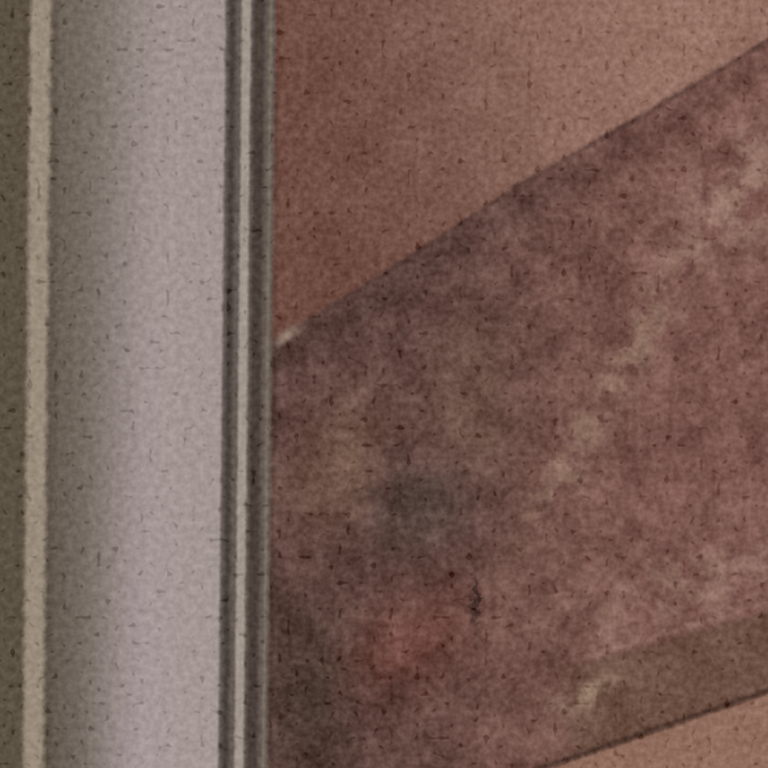
Write a Shadertoy shader that draws this texture.

```glsl
// Weathered red stone slabs with slanted joints beside a pale moulded frame.
#define GRAIN_SCALE 105.0
#define GRAIN_AMOUNT 0.075
#define MOTTLE_AMOUNT 0.11
#define SPECK_AMOUNT 0.10
#define FRAME_LEAN 0.010
#define FRAME_EDGE 0.358
#define JOINT_SLOPE 0.609
#define STONE_DARK vec3(0.365, 0.265, 0.240)
#define STONE_ROSE vec3(0.475, 0.335, 0.305)
#define STONE_PALE vec3(0.575, 0.450, 0.400)
#define FRAME_SHADE vec3(0.385, 0.345, 0.305)
#define FRAME_LIGHT vec3(0.645, 0.595, 0.580)

vec2 hashGradient(vec2 cell) {
    vec3 h = fract(cell.xyx * vec3(0.1031, 0.1030, 0.0973));
    h += dot(h, h.yzx + 33.33);
    float angle = 6.2832 * fract((h.x + h.y) * h.z);
    return vec2(cos(angle), sin(angle));
}

float gradientNoise(vec2 p) {
    vec2 i = floor(p), f = fract(p);
    vec2 w = f * f * f * (f * (f * 6.0 - 15.0) + 10.0);
    vec2 e = vec2(0.0, 1.0);
    float low = mix(dot(hashGradient(i), f), dot(hashGradient(i + e.yx), f - e.yx), w.x);
    float high = mix(dot(hashGradient(i + e.xy), f - e.xy), dot(hashGradient(i + e.yy), f - e.yy), w.x);
    return mix(low, high, w.y);
}

float fbm(vec2 p) {
    float sum = 0.0, amp = 1.0;
    for (int i = 0; i < 4; i++) {
        sum += amp * gradientNoise(p);
        p = mat2(1.6, 1.2, -1.2, 1.6) * p + 7.3;
        amp *= 0.6;
    }
    return sum;
}

// Soft-edged stripe around a centre line
float stripe(float x, float centre, float halfWidth, float blur) {
    return 1.0 - smoothstep(halfWidth - blur, halfWidth + blur, abs(x - centre));
}

// Soft elliptical stain, turned by an angle
float stain(vec2 p, vec2 centre, vec2 radius, float angle) {
    float c = cos(angle), s = sin(angle);
    vec2 q = mat2(c, -s, s, c) * (p - centre) / radius;
    return exp(-dot(q, q));
}

vec3 frameColour(float x, float y, float rough) {
    // Hollow panel: shaded left side, light right side
    float lit = smoothstep(0.065, mix(0.205, 0.235, y), x + 0.006 * rough);
    vec3 col = mix(FRAME_SHADE + 0.045 * y, FRAME_LIGHT - 0.02 * y, lit);
    col += vec3(0.010, 0.002, 0.030) * stripe(x, 0.19, 0.02, 0.06) * (1.0 - y);
    // Outer strip and rounded ridge
    float ridge = x + 0.003 * rough;
    col = mix(col, vec3(0.36, 0.32, 0.265), 1.0 - smoothstep(0.035, 0.045, x));
    col = mix(col, vec3(0.31, 0.27, 0.23), 0.45 * stripe(ridge, 0.072, 0.004, 0.008));
    col = mix(col, vec3(0.60, 0.545, 0.48), stripe(ridge, 0.053, 0.013, 0.005));
    // Fine grooves along the inner edge
    float groove = x + 0.0012 * rough;
    col = mix(col, vec3(0.39, 0.35, 0.325), smoothstep(0.291, 0.297, groove));
    col = mix(col, vec3(0.28, 0.245, 0.225), stripe(groove, 0.303, 0.004, 0.004));
    col = mix(col, vec3(0.63, 0.585, 0.545), stripe(groove, 0.321, 0.006, 0.003));
    col = mix(col, vec3(0.29, 0.245, 0.22), stripe(groove, 0.338, 0.007, 0.004));
    return mix(col, vec3(0.48, 0.43, 0.38), stripe(groove, 0.353, 0.002, 0.003));
}

vec3 stoneColour(vec2 p, float rough) {
    float mottle = fbm(p * 13.0);
    vec2 q = p + 0.012 * vec2(rough, mottle);
    float joint = p.y - (0.557 + JOINT_SLOPE * (p.x - FRAME_EDGE)) - 0.002 * rough
                - 0.018 * stripe(p.x, 0.68, 0.0, 0.25);

    // Smooth upper slab
    vec3 upper = mix(vec3(0.435, 0.300, 0.260), vec3(0.575, 0.435, 0.385),
                     smoothstep(0.36, 0.90, p.x + 0.25 * (p.y - 0.8)));
    upper += 0.035 * mottle;

    // Worn lower slab with stains
    vec3 lower = mix(STONE_DARK, STONE_ROSE, smoothstep(0.42, 0.85, p.x - 0.1 * p.y + 0.04 * mottle));
    lower = mix(lower, vec3(0.48, 0.37, 0.315), 0.85 * stain(q, vec2(0.44, 0.39), vec2(0.055, 0.09), -0.4));
    lower = mix(lower, vec3(0.31, 0.255, 0.235), 0.7 * stain(q, vec2(0.55, 0.34), vec2(0.07, 0.06), 0.5));
    lower = mix(lower, vec3(0.44, 0.275, 0.245), 0.8 * stain(q, vec2(0.53, 0.16), vec2(0.10, 0.06), 0.5));
    lower = mix(lower, vec3(0.27, 0.215, 0.180), 0.8 * stain(q, vec2(0.40, 0.09), vec2(0.06, 0.12), 0.0));
    lower = mix(lower, vec3(0.43, 0.335, 0.285), 0.6 * stain(q, vec2(0.62, 0.48), vec2(0.05, 0.10), 0.0));
    float worn = smoothstep(-0.35, 0.25, fbm(p * 22.0 + 4.0));
    lower = mix(lower, vec3(0.57, 0.455, 0.395), worn * stain(q, vec2(0.80, 0.50), vec2(0.26, 0.026), 1.06));
    lower = mix(lower, STONE_PALE, worn * stain(q, vec2(0.97, 0.75), vec2(0.10, 0.07), 0.7));
    lower = mix(lower, STONE_PALE, 0.7 * worn * stain(q, vec2(0.90, 0.24), vec2(0.20, 0.06), 0.3));
    lower += MOTTLE_AMOUNT * (0.65 * mottle + 0.5 * fbm(p * 32.0)) * vec3(1.0, 0.9, 0.85);

    // Brown ledge and pale slab at the bottom right
    float ledge = p.y - (0.134 + 0.285 * (p.x - 0.75)) - 0.003 * rough;
    float ledgeSpan = smoothstep(0.70, 0.77, p.x);
    lower = mix(lower, vec3(0.415, 0.310, 0.260) + 0.05 * mottle, 0.85 * ledgeSpan * (1.0 - smoothstep(-0.006, 0.004, ledge)));
    lower += 0.045 * ledgeSpan * stripe(ledge, 0.008, 0.004, 0.006);
    lower = mix(lower, vec3(0.58, 0.48, 0.41), worn * stain(q, vec2(0.77, 0.097), vec2(0.055, 0.022), 0.4));
    float base = p.y - 0.34 * (p.x - 0.703) - 0.0015 * rough;
    lower = mix(lower, vec3(0.565, 0.425, 0.365) + 0.03 * mottle, 1.0 - smoothstep(-0.009, -0.003, base));
    lower = mix(lower, vec3(0.27, 0.185, 0.155), 0.85 * stripe(base, 0.0, 0.003, 0.004));
    lower *= 1.0 - 0.4 * stain(q, vec2(0.619, 0.22), vec2(0.005, 0.035), 0.0);

    // Slanted joint, shadow line and chipped light corner
    vec3 col = mix(lower, upper, smoothstep(-0.004, 0.004, joint));
    col = mix(col, vec3(0.30, 0.205, 0.190), (0.45 + 0.3 * worn) * stripe(joint, 0.0, 0.003, 0.005));
    col *= 1.0 - 0.12 * stripe(joint, -0.03, 0.01, 0.03);
    return mix(col, vec3(0.61, 0.53, 0.47), 0.9 * stain(p, vec2(0.372, 0.562), vec2(0.022, 0.007), 0.62));
}

void mainImage(out vec4 fragColor, in vec2 fragCoord) {
    vec2 p = fragCoord / iResolution.xy;
    float rough = fbm(p * 60.0);
    float frameX = p.x + FRAME_LEAN * (1.0 - p.y);
    float inStone = smoothstep(FRAME_EDGE - 0.002, FRAME_EDGE + 0.003, frameX + 0.001 * rough);
    vec3 col = mix(frameColour(frameX, p.y, rough), stoneColour(p, rough), inStone);
    col *= 1.0 - 0.15 * stripe(frameX, FRAME_EDGE + 0.004, 0.002, 0.005);

    // Surface grain and sparse dark pits
    float grain = gradientNoise(p * GRAIN_SCALE) + 0.6 * gradientNoise(p * GRAIN_SCALE * 1.9 + 5.0);
    col += GRAIN_AMOUNT * grain * mix(0.8, 1.0, inStone);
    float pits = smoothstep(0.30, 0.55, gradientNoise(p * GRAIN_SCALE * 0.85 + 31.0));
    col -= SPECK_AMOUNT * pits;
    fragColor = vec4(clamp(col, 0.0, 1.0), 1.0);
}
```
